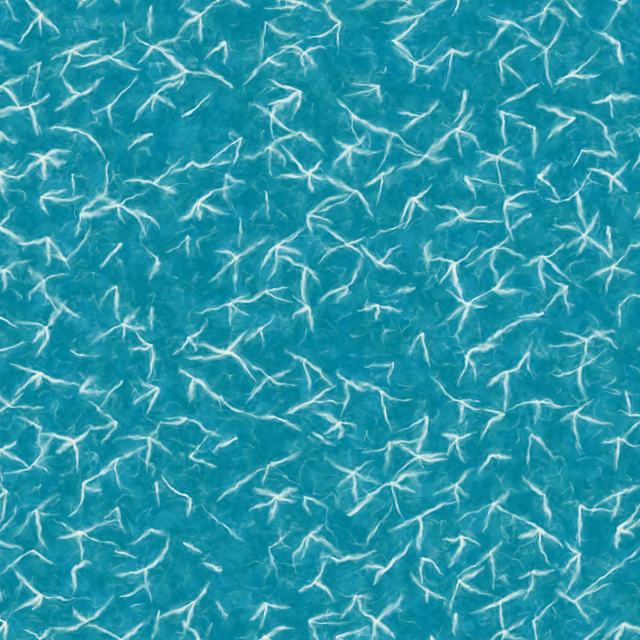
Give the GLSL for this texture, as a WebGL 2 fragment shader.

```glsl
#version 300 es
precision highp float;
// Sunlit pool water: spiky, frayed caustic stars and faint curls over teal.

uniform vec2 u_resolution;
out vec4 fragColor;

const float CELLS = 14.5;         // star rows across the canvas
const float COLUMN_WIDTH = 0.87;  // column spacing of the staggered lattice
const int ARMS = 5;
const float BEARINGS[ARMS] = float[](2.65, 0.6, -0.45, 3.7, 4.65);
const vec3 DEEP = vec3(0.0, 0.505, 0.59);
const vec3 SHALLOW = vec3(0.12, 0.595, 0.67);
const vec3 FOAM = vec3(0.87, 0.93, 0.92);
const vec3 SUN = vec3(0.95, 0.94, 0.80);

float hash(vec2 p) {
  vec3 q = fract(p.xyx * vec3(0.1031, 0.1030, 0.0973));
  q += dot(q, q.yzx + 33.33);
  return fract((q.x + q.y) * q.z);
}

float noise(vec2 p) {
  vec2 cell = floor(p), f = fract(p);
  f = f * f * (3.0 - 2.0 * f);
  float low = mix(hash(cell), hash(cell + vec2(1, 0)), f.x);
  float high = mix(hash(cell + vec2(0, 1)), hash(cell + vec2(1, 1)), f.x);
  return mix(low, high, f.y);
}

float fbm(vec2 p) {
  float sum = 0.0, amplitude = 0.53;
  for (int i = 0; i < 4; i++) {
    sum += amplitude * noise(p);
    p = mat2(1.6, 1.2, -1.2, 1.6) * p + 7.3;
    amplitude *= 0.5;
  }
  return sum;
}

vec2 warp(vec2 p, float seed) {
  return vec2(fbm(p + seed), fbm(p + seed + 41.7)) - 0.5;
}

// Curved tapering stroke from the origin, with a bright core and loose fibres
float stroke(vec2 p, float angle, float len, float bend, float width, float seed) {
  vec2 direction = vec2(cos(angle), sin(angle));
  float along = dot(p, direction) / len;
  if (along < -0.08 || along > 1.0) return 0.0;
  float across = dot(p, vec2(-direction.y, direction.x)) - bend * len * along * along;
  if (abs(across) > 12.0 * width) return 0.0;
  float taper = smoothstep(-0.08, 0.05, along) * pow(1.0 - along, 0.6);
  float fibre = noise(vec2(along * 6.0, across * 0.8 / width) + seed * 90.0);
  float swell = width * (0.6 + 0.8 * along * (1.0 - along) * 4.0 * seed);
  float core = exp(-pow(abs(across) / swell, 1.8));
  float fringe = exp(-abs(across) / (2.2 * width)) * smoothstep(0.35, 0.9, fibre);
  return taper * (core * (0.4 + 1.2 * fibre) + 0.4 * fringe);
}

// Scattered stars whose arms share a few bearings
float stars(vec2 p, float seed, float width, float presence, float spread) {
  vec2 base = floor(vec2(p.x / COLUMN_WIDTH, p.y) + 0.5);
  float light = 0.0;
  for (int y = -2; y <= 2; y++)
    for (int x = -2; x <= 2; x++) {
      vec2 id = base + vec2(x, y);
      vec2 jitter = vec2(hash(id + seed), hash(id + seed + 57.3)) - 0.5;
      vec2 centre = vec2(id.x * COLUMN_WIDTH, id.y + 0.5 * mod(id.x, 2.0));
      vec2 q = p - centre - 0.4 * jitter;
      if (dot(q, q) > 1.3) continue;
      float power = 0.6 + 0.55 * hash(id + seed + 19.1);
      for (int arm = 0; arm < ARMS; arm++) {
        vec2 key = id + seed + vec2(13.7, 5.3) * float(arm + 1);
        if (hash(key) > presence + 0.06 * float(arm - 2)) continue;
        float turn = hash(key + 31.9) - 0.5;
        float len = 0.4 + 0.55 * hash(key + 73.1);
        float bend = 0.9 * (hash(key + 47.7) - 0.5) * (0.5 + spread);
        light += power * stroke(q, BEARINGS[arm] + spread * turn, len, bend, width, hash(key + 3.7));
      }
    }
  return light;
}

// Thin curled filaments along the mid level of warped noise
float wisps(vec2 p, float seed) {
  vec2 q = p + 0.5 * warp(p * 2.2, seed);
  float ridge = 1.0 - abs(2.0 * noise(q * 2.8 + seed) - 1.0);
  float mask = smoothstep(0.4, 0.75, noise(p * 2.3 + seed * 2.0));
  float fibre = noise(q * vec2(11.0, 17.0) + seed);
  return pow(ridge, 9.0) * mask * smoothstep(0.15, 0.9, fibre);
}

void main() {
  vec2 p = gl_FragCoord.xy / min(u_resolution.x, u_resolution.y) * CELLS + 20.0;
  vec2 wobble = 0.26 * warp(p * 1.9, 3.0);

  // Large bright stars, small faint curls, and filaments between them
  float bright = stars(p + wobble, 7.0, 0.037, 0.52, 0.35);
  float faint = stars(2.0 * p + 3.0 * wobble, 101.0, 0.06, 0.3, 1.4);
  faint *= 0.2 + 0.8 * smoothstep(0.25, 0.7, noise(p * 2.3 + 33.0));
  float veil = 0.3 * (wisps(p, 5.0) + wisps(p, 29.0));
  float light = 1.0 - exp(-(2.2 * bright + 0.42 * faint + veil));

  // Mottled water with a bluish drift, then foam and warm glints at the hubs
  float mottle = smoothstep(0.42, 0.75, fbm(p * 3.2 + 2.0 * wobble));
  vec3 colour = mix(DEEP, SHALLOW, 0.08 + 0.6 * mottle);
  colour += vec3(0.0, 0.01, 0.03) * smoothstep(0.45, 0.8, noise(p * 2.6 + 70.0));
  colour += 0.05 * (noise(p * 13.0 + 9.0 * wobble) - 0.5);
  colour = mix(colour, FOAM, light);
  colour = mix(colour, SUN, 0.8 * smoothstep(1.4, 2.3, bright));
  fragColor = vec4(clamp(colour, 0.0, 1.0), 1.0);
}
```
